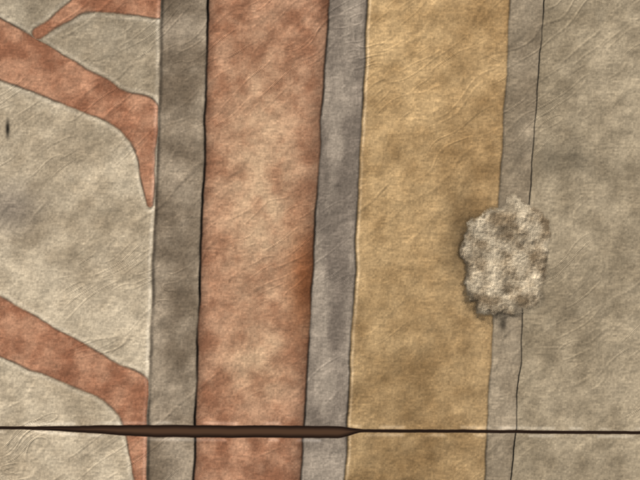
Reproduce this texture procedurally as a WebGL 1 fragment shader.

```glsl
precision highp float;
// Weathered painted plaster: colour bands, red limb shapes, a chipped hollow and a crack.
uniform vec2 u_resolution;

float hash(vec2 p) {
  vec3 q = fract(p.xyx * .1031);
  q += dot(q, q.yzx + 33.33);
  return fract((q.x + q.y) * q.z);
}

float noise(vec2 p) {
  vec2 i = floor(p), f = fract(p);
  f = f * f * (3. - 2. * f);
  return mix(mix(hash(i), hash(i + vec2(1, 0)), f.x),
             mix(hash(i + vec2(0, 1)), hash(i + vec2(1, 1)), f.x), f.y);
}

float fbm(vec2 p) {
  float sum = 0., amp = .5;
  for (int i = 0; i < 5; i++) {
    sum += amp * noise(p);
    p = mat2(1.6, 1.2, -1.2, 1.6) * p + 17.3;
    amp *= .5;
  }
  return sum;
}

// Soft spot, 1 at its centre
float blot(vec2 p, vec2 centre, vec2 size) {
  vec2 q = (p - centre) / size;
  return exp(-dot(q, q));
}

float line(float d, float width) {
  return exp(-d * d / (width * width));
}

vec3 ramp(vec3 dark, vec3 light, float n) {
  return mix(dark, light, smoothstep(.2, .75, n));
}

// Capsule whose radius changes along its length
float taper(vec2 p, vec2 a, vec2 b, float ra, float rb) {
  vec2 ab = b - a;
  float t = clamp(dot(p - a, ab) / dot(ab, ab), 0., 1.);
  return length(p - a - ab * t) - mix(ra, rb, t);
}

float smoothMin(float a, float b, float k) {
  float h = max(k - abs(a - b), 0.) / k;
  return min(a, b) - h * h * k * .25;
}

float limbs(vec2 p) {
  float high = smoothMin(taper(p, vec2(-.02, .905), vec2(.28, .76), .06, .034),
                         taper(p, vec2(.295, .76), vec2(.313, .575), .03, .008), .05);
  float top = smoothMin(taper(p, vec2(.08, .93), vec2(.18, 1), .012, .018),
                        taper(p, vec2(.18, 1), vec2(.34, .99), .02, .03), .02);
  float low = smoothMin(taper(p, vec2(-.02, .328), vec2(.26, .19), .058, .036),
                        taper(p, vec2(.275, .18), vec2(.3, 0), .034, .017), .05);
  return min(min(high, top), low);
}

// Distance from a leaning, ragged band edge
float edge(vec2 p, float foot, float lean) {
  return p.x - foot - lean * p.y + .009 * (fbm(vec2(p.y * 16., foot * 90.)) - .5);
}

float hollow(vec2 p) {
  vec2 q = (p - vec2(1.056, .458)) / vec2(.092, .126);
  q.x -= .1 * q.y;
  return length(q) - 1. + .6 * (fbm(p * 27.) - .5);
}

// Diagonal tool marks in patches
float scratches(vec2 p, float freq) {
  vec2 q = vec2(.82 * p.x + .57 * p.y, .82 * p.y - .57 * p.x);
  float n = noise(q * vec2(5, 22) * freq + 2. * noise(p * 13.));
  return (1. - smoothstep(0., .15, abs(n - .5))) * smoothstep(.42, .7, noise(p * 8. + freq * 5.));
}

float relief(vec2 p) {
  float stone = 1. - smoothstep(-.15, .05, hollow(p));
  return .013 * fbm(p * 24.) + .0013 * scratches(p, 1.5) + .0009 * scratches(p, 3.1)
       + stone * (.03 * fbm(p * 30.) - .012);
}

void main() {
  vec2 p = gl_FragCoord.xy / u_resolution * vec2(1.3333, 1);
  float aa = 1.2 / u_resolution.y;
  float cloud = fbm(p * 6.), mottle = fbm(p * 28. + 8.);
  float blend = .5 * (cloud + mottle);

  // Band edges, left to right
  float e1 = edge(p, .303, .034), e2 = edge(p, .404, .03), e3 = edge(p, .627, .057);
  float e4 = edge(p, .718, .048), e5 = edge(p, 1.009, .053), e6 = edge(p, 1.067, .065);

  // Pigments
  vec3 plaster = ramp(vec3(.64, .57, .47), vec3(.8, .73, .62), blend);
  plaster *= 1. - .12 * smoothstep(.75, .95, p.y);
  plaster = mix(plaster, vec3(.48, .43, .38), .7 * blot(p, vec2(.02, .565), vec2(.06, .05)));
  vec3 skin = ramp(vec3(.58, .39, .29), vec3(.74, .55, .43), mottle);
  vec3 gray = ramp(vec3(.45, .39, .32), vec3(.67, .6, .51), fbm(p * 16.));
  vec3 slate = ramp(vec3(.48, .43, .38), vec3(.65, .59, .52), fbm(p * vec2(30, 10)));
  vec3 red = ramp(vec3(.57, .39, .29), vec3(.74, .56, .44), mottle);
  float worn = blot(p, vec2(.55, .6), vec2(.1, .3)) + .7 * blot(p, vec2(.54, .24), vec2(.08));
  red = mix(red, vec3(.8, .67, .53), min(worn * (.25 + mottle), .9));
  red = mix(red, vec3(.52, .3, .17), .7 * blot(p, vec2(.635, .41), vec2(.035, .11)));
  red *= 1. - .22 * (line(e3, .022) + line(e2, .014));
  vec3 ochre = ramp(vec3(.58, .46, .31), vec3(.78, .65, .47), blend);
  ochre *= mix(.9, 1.04, p.y) - .3 * blot(p, vec2(.965, .5), vec2(.04, .08));
  vec3 drab = ramp(vec3(.53, .47, .38), vec3(.71, .64, .53), blend);
  drab *= 1. - .5 * mottle * blot(p, vec2(1.18, .67), vec2(.07, .03));

  // Layers of paint
  float limb = limbs(p) + .012 * (fbm(p * 18.) - .5);
  vec3 col = mix(skin, plaster, smoothstep(-.003, .003, limb));
  col *= 1. - .25 * line(limb, .003) * mottle * 2.;
  col += .06 * line(limb - .007, .004);
  col = mix(col, gray, smoothstep(-aa, aa, e1));
  col = mix(col, red, smoothstep(-aa, aa, e2));
  col = mix(col, slate, smoothstep(-aa, aa, e3));
  col = mix(col, ochre, smoothstep(-aa, aa, e4));
  col = mix(col, mix(gray, drab, .5), smoothstep(-aa, aa, e5));
  col = mix(col, drab, smoothstep(-aa, aa, e6));

  // Incised edges, broken by wear, with pale rims
  float groove = .3 * line(e1 - .003, .004) + .6 * line(e2, .003) + .4 * line(e3, .003)
    + .35 * line(e4, .003) + .25 * line(e5, .003) + .45 * line(e6, .002);
  col *= 1. - groove * (.4 + 1.1 * noise(p * vec2(6, 15)));
  col += .12 * (line(e1 + .005, .004) + line(e4 - .006, .003)) * (.3 + mottle);

  // Chipped hollow and shadowed rim
  float pit = hollow(p);
  vec3 stone = ramp(vec3(.48, .41, .32), vec3(.77, .7, .59), fbm(p * 35.));
  col = mix(stone, col, smoothstep(-.05, .05, pit));
  col *= 1. - .45 * line(pit, .09) * clamp(5.6 - 4. * p.x - 2. * p.y, .1, 1.);
  col *= 1. - .5 * blot(p, vec2(1.048, .325), vec2(.008, .016));

  // Raking light, grain and a nick
  col *= 1. + clamp(75. * (relief(p) - relief(p + vec2(-.0022, .003))), -.3, .28);
  col *= .9 + .16 * noise(p * vec2(70, 260)) * noise(p * 40.) + .13 * noise(p * 230.);
  col *= 1. - .7 * blot(p, vec2(.016, .732), vec2(.004, .018));

  // Horizontal crack, widest left of the middle
  float span = smoothstep(.03, .35, p.x) * (1. - smoothstep(.7, .76, p.x));
  float drift = .008 * p.x + .004 * span + .003 * (fbm(p * vec2(25, 5)) - .5);
  float gap = abs(p.y - .109 + drift) - .003 - .0095 * span;
  col += .13 * line(gap - .005, .004) * smoothstep(.4, .7, noise(p * 35.));
  vec3 depth = mix(vec3(.13, .09, .07), vec3(.32, .23, .17), smoothstep(0., .011, -gap));
  col = mix(depth, col, smoothstep(-aa, aa, gap));

  gl_FragColor = vec4(clamp(col, 0., 1.), 1);
}
```
